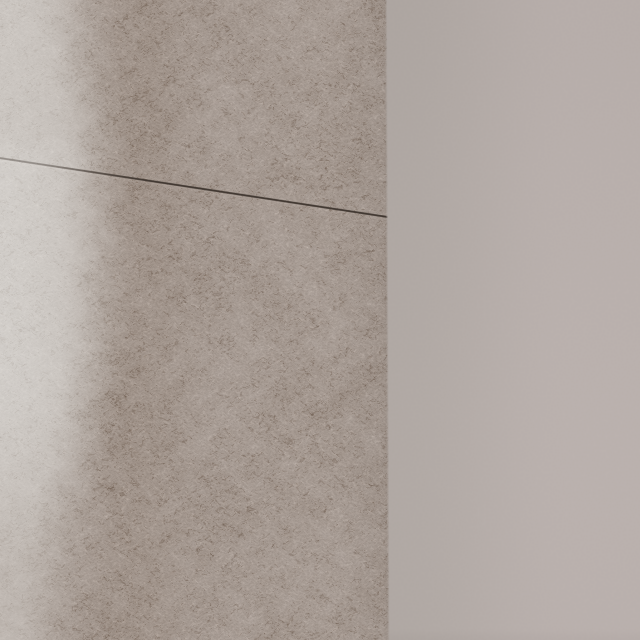
This texture is drawn by a Shadertoy shader. Its source:

```glsl
// Mottled concrete panels with a soft window glow and a slanted joint, beside a plain plaster wall.

vec2 hash2(vec2 p) {
    vec3 q = fract(p.xyx * vec3(0.1031, 0.103, 0.0973));
    q += dot(q, q.yzx + 33.33);
    return fract((q.xx + q.yz) * q.zy);
}

// Cellular noise: x = distance to the nearest point, y = random id of its cell
vec2 cellular(vec2 p) {
    vec2 base = floor(p);
    vec2 nearest = vec2(9.0, 0.0);
    for (int j = -1; j <= 1; j++) {
        for (int i = -1; i <= 1; i++) {
            vec2 cell = base + vec2(i, j);
            vec2 rnd = hash2(cell + 71.0);
            float d = length(cell + rnd - p);
            if (d < nearest.x) nearest = vec2(d, fract(rnd.x * 7.3 + rnd.y * 3.1));
        }
    }
    return nearest;
}

// Layered, rotated and warped sines, about -1 to 1
float stains(vec2 p) {
    float sum = 0.0, amp = 0.5;
    for (int i = 0; i < 6; i++) {
        p += 0.55 * sin(p.yx * 1.3 + float(i) * 1.7);
        sum += amp * sin(p.x) * sin(p.y + 0.8);
        p = mat2(1.36, 1.08, -1.08, 1.36) * p + 2.3;
        amp *= 0.72;
    }
    return sum;
}

// Ragged dark pits of mixed size; more of them open up where the cover is high
float pits(vec2 p, float cover) {
    p += 0.45 * sin(p.yx * 2.7 + 1.9 * sin(p * 1.3)) + 0.2 * sin(p.yx * 6.1);
    vec2 c = cellular(p);
    float size = 0.25 + 0.4 * fract(c.y * 17.0);
    return (1.0 - smoothstep(0.0, size, c.x)) * smoothstep(1.0 - cover, 1.15 - cover, c.y);
}

vec3 concrete(vec2 uv, float px) {
    float stain = stains(uv * vec2(19.0, 15.0) + 1.5);
    float fine = stains(uv * vec2(70.0, 88.0) + 8.0);

    // Base tone, browner along the border of the glow
    vec3 col = vec3(0.648, 0.602, 0.570);
    float brownBand = exp(-pow((uv.x - 0.215) / 0.07, 2.0));
    col -= vec3(0.020, 0.024, 0.028) * brownBand;
    col -= vec3(0.02) * smoothstep(0.5, 0.61, uv.x);
    col += vec3(0.015, 0.017, 0.019) * stain + vec3(0.016, 0.018, 0.020) * fine;

    // Broad reflection of a window, its border drifting left near the floor
    float border = 0.178 - 0.07 * smoothstep(0.5, 0.0, uv.y) - 0.03 * smoothstep(0.8, 1.0, uv.y);
    border += 0.003 * stain + 0.003 * fine;
    float glow = 1.0 - smoothstep(border - 0.09, border + 0.035, uv.x);
    float strength = mix(0.52, 0.97, smoothstep(0.0, 0.45, uv.y)) * mix(1.0, 0.86, smoothstep(0.74, 0.8, uv.y));
    strength *= mix(1.0, 0.74, smoothstep(0.0, 0.17, uv.x));
    col = mix(col, vec3(0.825, 0.81, 0.793) + 0.008 * fine, glow * strength);

    // Pits, pale flakes and grain, fainter inside the glow
    float contrast = 1.0 - 0.55 * glow;
    float cover = clamp(0.34 - 0.24 * stain - 0.25 * fine + 0.08 * brownBand, 0.06, 0.7);
    float pitting = pits(uv * vec2(100.0, 140.0), cover) + 0.9 * pits(uv * vec2(175.0, 235.0) + 40.0, cover);
    col -= vec3(0.075, 0.083, 0.09) * pitting * contrast;
    col += 0.035 * pits(uv * vec2(130.0, 190.0) + 90.0, 0.4) * contrast;
    vec2 weave = uv + 0.0015 * sin(uv.yx * 410.0);
    float grain = cellular(weave * vec2(150.0, 250.0)).x + cellular(weave * vec2(260.0, 330.0) + 19.0).x - 0.9;
    col += 0.05 * grain * contrast;

    // Thin joint between the panels, fading out inside the glow
    float offset = uv.y - (0.753 - 0.152 * uv.x);
    float joint = 1.0 - smoothstep(0.0003, 0.0011 + px, abs(offset));
    float lip = 1.0 - smoothstep(0.0, 0.0025 + px, abs(offset + 0.0032));
    col += 0.015 * lip;
    return mix(col, vec3(0.24, 0.205, 0.18), joint * mix(0.4, 0.95, smoothstep(0.04, 0.24, uv.x)));
}

vec3 plaster(vec2 uv) {
    vec3 col = mix(vec3(0.685, 0.655, 0.637), vec3(0.722, 0.686, 0.673), smoothstep(0.6, 0.9, uv.x));
    col += 0.008 * exp(-pow((uv.y - 0.3) / 0.35, 2.0)) - 0.006 * smoothstep(0.7, 1.0, uv.y);
    col -= 0.015 * smoothstep(0.02, 0.0, uv.y);
    return col + 0.006 * (cellular(uv * 210.0).x - 0.45);
}

void mainImage(out vec4 fragColor, in vec2 fragCoord) {
    vec2 uv = fragCoord / iResolution.xy;
    float px = 1.0 / iResolution.y;

    // Corner where the two walls meet, with a faint shade on the concrete side
    float corner = uv.x - (0.607 - 0.004 * uv.y);
    float soft = 0.0012 + px;
    vec3 col = concrete(uv, px) - 0.025 * exp(-abs(corner) / 0.005);
    col = mix(col, plaster(uv), smoothstep(-soft, soft, corner));

    fragColor = vec4(clamp(col, 0.0, 1.0), 1.0);
}
```
